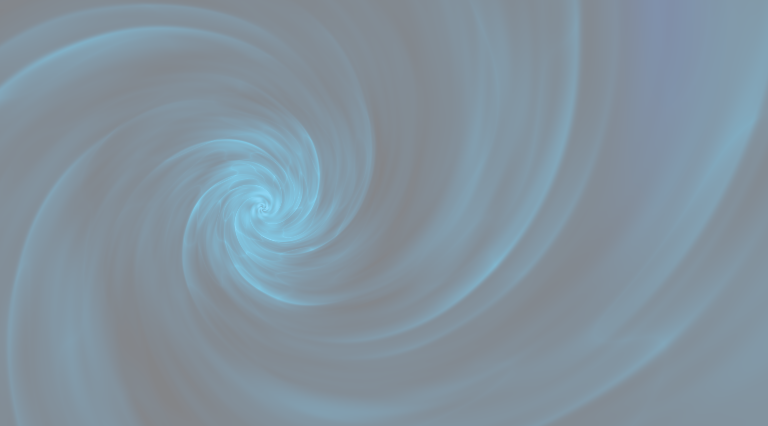
Write a Shadertoy shader that draws this background.

```glsl
#define CENTER vec2(0.3425, 0.512)
#define TWIST 1.82
#define INNER_ARMS 5
#define EDGE_WIDTH 0.030
#define TAIL_WIDTH 0.32
#define STREAK_GAIN 0.70
#define FILAMENT_GAIN 0.32
#define GRAY vec3(0.512, 0.522, 0.535)
#define GLOW vec3(-0.01, 0.34, 0.45)
#define VIOLET vec3(-0.01, 0.0, 0.06)

const float TAU = 6.2831853;

// Large arms: phase, log radius of the middle, reach, strength
const vec4 ARMS[9] = vec4[9](
    vec4(0.80, -0.48, 0.46, 0.36), vec4(0.61, -0.40, 0.40, 0.15),
    vec4(3.42, -0.46, 0.42, 0.36), vec4(3.20, -0.45, 0.35, 0.15),
    vec4(4.34, -0.65, 0.50, 0.19), vec4(-0.34, -0.08, 0.20, 0.27),
    vec4(-0.11, 0.15, 0.24, 0.25), vec4(-0.20, 0.13, 0.24, 0.14),
    vec4(2.72, -1.20, 0.32, 0.16));

// Soft veils: phase, log radius of the middle, width, strength
const vec4 VEILS[5] = vec4[5](
    vec4(1.42, -0.45, 0.28, 0.16), vec4(4.95, -0.55, 0.25, 0.15),
    vec4(0.02, -0.45, 0.20, 0.16), vec4(-0.55, 0.15, 0.28, 0.13),
    vec4(4.15, -0.50, 0.25, 0.09));

vec2 gradientAt(vec2 cell, float period) {
    cell.x = mod(cell.x, period);
    float angle = TAU * fract(sin(dot(cell, vec2(127.1, 311.7))) * 43758.5);
    return vec2(cos(angle), sin(angle));
}

// Gradient noise that repeats in x
float noise(vec2 p, float period) {
    vec2 i = floor(p), f = fract(p);
    vec2 u = f * f * f * (f * (f * 6.0 - 15.0) + 10.0);
    vec2 e = vec2(1.0, 0.0);
    float a = dot(gradientAt(i, period), f);
    float b = dot(gradientAt(i + e.xy, period), f - e.xy);
    float c = dot(gradientAt(i + e.yx, period), f - e.yx);
    float d = dot(gradientAt(i + e.xx, period), f - e.xx);
    return mix(mix(a, b, u.x), mix(c, d, u.x), u.y);
}

float streaks(float phase, float logR, float count, float stretch) {
    return noise(vec2(phase / TAU * count, logR * stretch + count), count);
}

float bell(float x) { return exp(-x * x); }

float wrapAngle(float a) { return mod(a + 0.5 * TAU, TAU) - 0.5 * TAU; }

// Crisp outer edge with a long tail on the inner side
float armProfile(float d) {
    float tail = 0.55 * exp(-max(d, 0.0) / 0.07) + 0.45 * exp(-max(d, 0.0) / TAIL_WIDTH);
    return d < 0.0 ? bell(d / EDGE_WIDTH) : tail;
}

void mainImage(out vec4 fragColor, in vec2 fragCoord) {
    // Logarithmic spiral coordinates
    vec2 p = (fragCoord - CENTER * iResolution.xy) / iResolution.y;
    float r = length(p);
    float logR = log(r + 0.004);
    float phase = atan(p.y, p.x + 1e-6) - TWIST * logR;

    // Streaks drawn out along the spiral, at slightly crossing pitches
    float broad = streaks(phase + 0.15 * logR, logR, 9.0, 2.0);
    float medium = streaks(phase - 0.22 * logR + 0.15 * broad, logR, 24.0, 3.0);
    float fine = streaks(phase + 0.25 * logR + 0.08 * medium, logR, 64.0, 3.5);
    float detail = smoothstep(0.02, 0.16, r);
    float streak = broad + (0.7 * medium + 0.4 * fine) * detail;
    float bend = phase + 0.08 * broad + 0.03 * medium * detail;

    // Thin bright threads where a warped noise crosses zero
    float weave = streaks(phase + 0.30 * logR + 0.2 * broad, logR, 15.0, 2.4);
    float threads = exp(-abs(weave) * 16.0) * smoothstep(0.03, 0.10, r);

    // Large arms and veils
    float light = 0.0;
    for (int i = 0; i < 9; i++) {
        vec4 arm = ARMS[i];
        light += arm.w * armProfile(wrapAngle(bend - arm.x)) * bell((logR - arm.y) / arm.z);
    }
    for (int i = 0; i < 5; i++) {
        vec4 veil = VEILS[i];
        light += veil.w * bell(wrapAngle(bend - veil.x) / veil.z) * bell((logR - veil.y) / 0.5);
    }

    // Evenly spaced arms of the core, with a finer set deeper in
    for (int i = 0; i < INNER_ARMS; i++) {
        float slot = 0.14 + TAU * float(i) / float(INNER_ARMS);
        float outer = armProfile(wrapAngle(bend - slot)) * bell((logR + 1.82) / 0.50);
        float deep = armProfile(wrapAngle(bend - slot - 0.6)) * bell((logR + 2.6) / 0.65);
        light += 0.34 * outer + 0.26 * deep;
    }

    // Core glow and faint haze
    light += 0.50 * bell(r / 0.13) + 0.18 * bell(r / 0.23) + 0.18 * bell(r / 0.03);
    light *= 1.0 + STREAK_GAIN * streak + FILAMENT_GAIN * (threads - 0.25);
    light = max(light + 0.045 + 0.08 * streak * detail, 0.0);
    light = light < 0.7 ? light : 0.7 + 0.5 * (1.0 - exp(-(light - 0.7) / 0.5));

    // Colour ramp, pale core and violet veil
    vec3 color = GRAY + GLOW * pow(vec3(light), vec3(1.0, 1.0, 0.88));
    color.r += 0.12 * smoothstep(0.70, 1.15, light);
    color += VIOLET * bell(wrapAngle(phase - 0.38) / 0.24) * bell((logR - 0.08) / 0.20);
    fragColor = vec4(clamp(color, 0.0, 1.0), 1.0);
}
```
